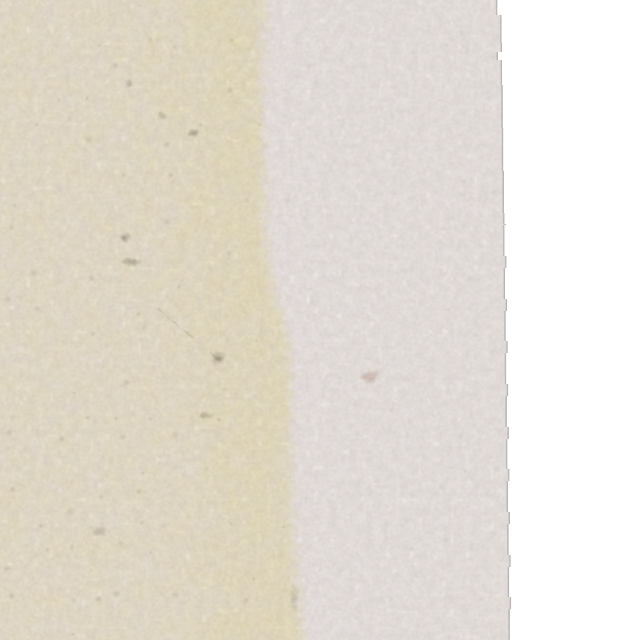
This texture is drawn by a WebGL 1 fragment shader. Its source:

```glsl
precision highp float;
// Aged paper with a straw-coloured stain on the left and a cut, stepped right edge.
uniform vec2 u_resolution;

#define STAIN_COLOR vec3(0.870, 0.834, 0.762)
#define BAND_COLOR vec3(0.867, 0.829, 0.722)
#define PAPER_COLOR vec3(0.879, 0.855, 0.843)
#define RIM_COLOR vec3(0.69, 0.68, 0.67)
#define SEAM_SOFTNESS 0.016
#define GRAIN 0.046
#define MOTTLE 0.050
#define FLECK_STRENGTH 0.62
#define STEP_COUNT 15.0

vec2 hash2(vec2 p) {
  vec3 q = fract(p.xyx * vec3(0.1031, 0.1030, 0.0973));
  q += dot(q, q.yzx + 33.33);
  return fract((q.xx + q.yz) * q.zy);
}

float gradientDot(vec2 cell, vec2 corner, vec2 f) {
  float angle = 6.2832 * hash2(cell + corner).x;
  return dot(vec2(cos(angle), sin(angle)), f - corner);
}

float gradientNoise(vec2 p) {
  vec2 i = floor(p), f = fract(p);
  vec2 u = f * f * f * (f * (f * 6.0 - 15.0) + 10.0);
  float low = mix(gradientDot(i, vec2(0.0), f), gradientDot(i, vec2(1.0, 0.0), f), u.x);
  float high = mix(gradientDot(i, vec2(0.0, 1.0), f), gradientDot(i, vec2(1.0), f), u.x);
  return mix(low, high, u.y);
}

float fbm(vec2 p) {
  float sum = 0.0, amplitude = 0.6;
  for (int i = 0; i < 3; i++) {
    sum += amplitude * gradientNoise(p);
    p = p * 2.07 + 17.3;
    amplitude *= 0.62;
  }
  return sum;
}

// Horizontal position of the stain boundary
float seamX(float y) {
  float x = 0.409 + 0.046 * (1.0 - smoothstep(0.41, 0.66, y));
  x += 0.015 * (1.0 - smoothstep(0.0, 0.25, y));
  x += 0.005 * (1.0 - smoothstep(0.67, 0.87, y)) * smoothstep(0.5, 0.67, y);
  return x + 0.006 * smoothstep(0.87, 1.0, y);
}

// Horizontal position of the cut edge, with small tabs at the steps
float cutX(float y) {
  float steps = y * STEP_COUNT;
  float x = 0.7965 - 0.0138 * floor(steps) / STEP_COUNT;
  float tab = step(0.72, fract(steps)) * step(y, 0.65);
  x += 0.0022 * tab;
  x -= 0.0065 * step(0.977, y);
  return x - 0.0065 * step(0.906, y) * step(y, 0.919);
}

// Soft irregular fleck
float fleck(vec2 p, vec2 center, vec2 radius) {
  vec2 d = (p - center) / radius;
  float ragged = 0.5 * gradientNoise(p * 130.0);
  return 1.0 - smoothstep(0.0, 1.4, length(d) + ragged);
}

// Sparse faint flecks, one per grid cell at most
float scatteredFlecks(vec2 p) {
  vec2 grid = p * 24.0, home = floor(grid);
  vec2 rnd = hash2(home + 41.0);
  float size = mix(0.06, 0.14, rnd.y);
  float dist = length(grid - home - 0.2 - 0.6 * rnd);
  float chosen = step(0.72, hash2(home + 9.0).x);
  return chosen * (1.0 - smoothstep(0.0, size * 1.5, dist));
}

float scratch(vec2 p, vec2 a, vec2 b) {
  vec2 ab = b - a;
  float t = clamp(dot(p - a, ab) / dot(ab, ab), 0.0, 1.0);
  float broken = smoothstep(-0.15, 0.25, gradientNoise(p * 70.0));
  return broken * (1.0 - smoothstep(0.0, 0.0035, length(p - a - ab * t)));
}

void main() {
  vec2 uv = gl_FragCoord.xy / u_resolution;
  float pixel = 1.0 / u_resolution.x;

  // Stain, with a mottled yellower band beside the seam
  float seam = seamX(uv.y) + 0.012 * fbm(uv * 60.0);
  float inset = seam - uv.x;
  float stain = smoothstep(-SEAM_SOFTNESS, SEAM_SOFTNESS, inset);
  float band = 1.0 - smoothstep(0.02, 0.24, inset + 0.13 * fbm(uv * 16.0));
  vec3 color = mix(PAPER_COLOR, mix(STAIN_COLOR, BAND_COLOR, 0.85 * band), stain);
  color += vec3(0.002, -0.001, 0.004) * (1.0 - stain) * smoothstep(-0.08, 0.0, inset);

  // Paper fibre: brightness grain, pale pinpoints and warm mottling
  color += GRAIN * fbm(uv * 72.0 + 5.0);
  color += 0.45 * GRAIN * gradientNoise(uv * 165.0);
  color += 0.030 * smoothstep(0.25, 0.6, gradientNoise(uv * 80.0 + 31.0));
  float warmth = fbm(uv * 24.0 + 60.0);
  color += MOTTLE * warmth * vec3(0.1, 0.0, -1.0) * mix(0.2, 1.0, stain);
  color.g += 0.010 * gradientNoise(uv * 48.0 + 90.0);

  // Flecks and a faint broken scratch
  float dark = 0.28 * scatteredFlecks(uv) * mix(0.45, 1.0, stain);
  dark += 0.85 * fleck(uv, vec2(0.303, 0.792), vec2(0.008, 0.006));
  dark += 0.55 * fleck(uv, vec2(0.202, 0.870), vec2(0.006));
  dark += 0.50 * fleck(uv, vec2(0.253, 0.819), vec2(0.007));
  dark += 0.85 * fleck(uv, vec2(0.195, 0.629), vec2(0.009, 0.007));
  dark += 0.80 * fleck(uv, vec2(0.204, 0.591), vec2(0.015, 0.006));
  dark += 0.95 * fleck(uv, vec2(0.341, 0.440), vec2(0.010, 0.009));
  dark += 0.55 * fleck(uv, vec2(0.319, 0.351), vec2(0.012, 0.006));
  dark += 0.45 * fleck(uv, vec2(0.155, 0.170), vec2(0.014, 0.007));
  dark += 0.40 * fleck(uv, vec2(0.460, 0.065), vec2(0.007, 0.020));
  dark += 0.30 * scratch(uv, vec2(0.247, 0.518), vec2(0.336, 0.443));
  color -= FLECK_STRENGTH * dark * vec3(0.36, 0.35, 0.36);
  color -= vec3(0.08, 0.13, 0.15) * fleck(uv, vec2(0.578, 0.412), vec2(0.015, 0.011));

  // Thin grey rim, then blank white beyond the cut
  float beyond = uv.x - cutX(uv.y);
  color = mix(color, RIM_COLOR, 0.85 * smoothstep(-0.0035, -0.0008, beyond));
  color = mix(color, vec3(1.0), smoothstep(-0.5 * pixel, 0.5 * pixel, beyond));
  gl_FragColor = vec4(clamp(color, 0.0, 1.0), 1.0);
}
```
